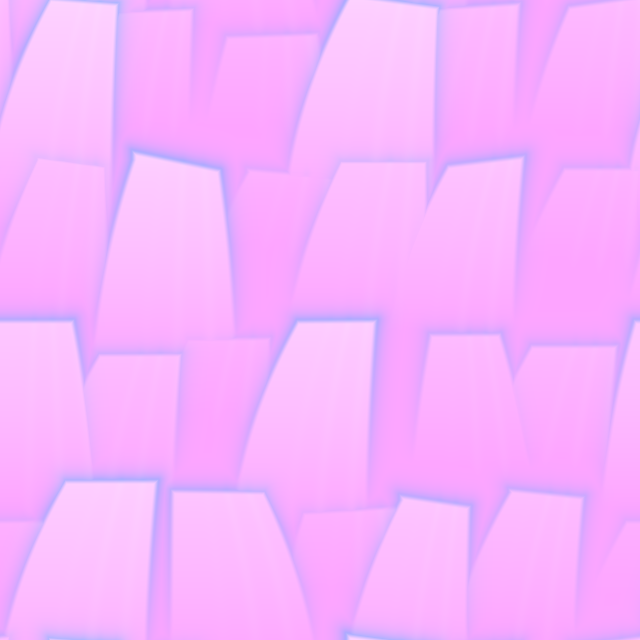
This texture map is drawn by a WebGL 1 fragment shader. Its source:

```glsl
precision highp float;
// Tiling rows of leaning, flat-topped pink blades with soft blue glow in the gaps.

uniform vec2 u_resolution;

const vec2 GRID = vec2(6.0, 4.0);   // blades across, rows down
const float ROW_STEP = 1.5;         // row spacing, in column widths
const float ROW_SWAY = 0.33;        // sideways offset of whole rows
const float SHIFT = 0.36;           // sideways scatter of single blades
const float CREST = 0.738;          // mean green level of the blade tops
const float CREST_WAVE = 0.062;     // bright and dim blades along a row
const float EDGE = 0.045;           // softness of the outline
const float GLOW_WIDTH = 0.07;      // reach of the blue glow
const float GLOW_GAIN = 2.1;        // red lost per step in height
const float GLOW_MAX = 0.36;
const float FLOOR_TINT = 0.645;     // green level of the deepest pink
const float RED = 0.994;

float hash(vec2 cell, float salt) {
  vec3 q = fract(vec3(cell, salt) * vec3(0.1031, 0.1137, 0.0973) + 0.17);
  q += dot(q, q.yzx + 19.19);
  return fract((q.x + q.y) * q.z);
}

// Returns signed distance to the outline (x) and height as green level (y).
// Coordinates are in column widths, with y pointing down.
vec2 blade(vec2 p, vec2 cell) {
  vec2 id = mod(cell, GRID);

  // Every third blade stands out, at a phase that changes by row
  float phase = mod(id.y, 2.0) * (0.2 + 0.4 * id.y);
  float wave = cos(2.0944 * (id.x - phase));
  float drop = 0.42 * clamp(1.1 * hash(id, 1.0) - 0.35 - 0.35 * wave, 0.0, 1.0);
  float sway = ROW_SWAY * sin(1.5708 * id.y + 0.65) - 0.08;
  vec2 top = vec2(cell.x + 0.5 + sway + SHIFT * (hash(id, 3.0) - 0.5),
                  cell.y * ROW_STEP + drop);
  vec2 q = p - top;
  float down = max(q.y, 0.0);

  // Curved sides: most blades sweep left, a few sweep right
  float along = min(down, 2.2);
  float bow = along - 0.22 * along * along;
  float h = hash(id, 4.0);
  float lean = 1.0 - h * h * h;
  float halfTop = mix(0.33, 0.46, hash(id, 5.0));
  float left = -halfTop - 0.58 * lean * bow;
  float right = halfTop + (0.5 - 0.6 * lean) * bow;
  float side = max(left - q.x, q.x - right);

  // Slightly tilted top edge
  float wobble = 2.0 * hash(id, 6.0) - 1.0;
  float above = 0.26 * wobble * wobble * wobble * q.x - q.y;
  float dist = length(max(vec2(side, above), 0.0)) + min(max(side, above), 0.0);

  // Height falls away from the top, with faint lengthwise streaks
  float crest = CREST + CREST_WAVE * wave + 0.05 * (hash(id, 7.0) - 0.5);
  float u = clamp((q.x - left) / (right - left), 0.0, 1.0);
  float ridge = 0.5 + 0.5 * sin(u * 27.0 + 6.283 * hash(id, 9.0));
  float streak = 0.012 * ridge * ridge * ridge * smoothstep(0.25, 0.6, u);
  float rim = 0.015 * exp(-down * 9.0);
  float height = crest + rim + streak - 0.042 * down - 0.018 * down * down;
  return vec2(dist, height);
}

void main() {
  vec2 uv = gl_FragCoord.xy / u_resolution;
  vec2 p = vec2(uv.x, 1.0 - uv.y) * vec2(GRID.x, GRID.y * ROW_STEP);
  vec2 home = floor(p / vec2(1.0, ROW_STEP));

  // Highest surface here
  float tint = FLOOR_TINT;
  for (int row = -2; row <= 1; row++) {
    for (int col = -2; col <= 2; col++) {
      vec2 b = blade(p, home + vec2(float(col), float(row)));
      float cover = 1.0 - smoothstep(-EDGE, 0.4 * EDGE, b.x);
      tint = max(tint, mix(FLOOR_TINT, b.y, cover));
    }
  }

  // Glow cast on the surface by taller blades beside it
  float glow = 0.0;
  for (int row = -2; row <= 1; row++) {
    for (int col = -2; col <= 2; col++) {
      vec2 b = blade(p, home + vec2(float(col), float(row)));
      float near = exp(-max(b.x, 0.0) / GLOW_WIDTH);
      glow = max(glow, near * (b.y - tint));
    }
  }

  float blue = min(glow * GLOW_GAIN, GLOW_MAX);
  gl_FragColor = vec4(RED - blue, tint + 0.05 * blue, 1.0, 1.0);
}
```
